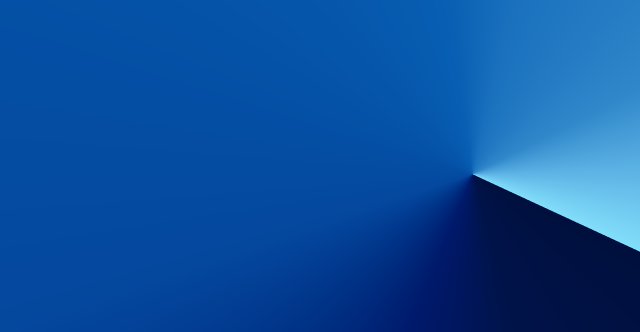
Write a Shadertoy shader that draws this background.

```glsl
// Blue conic gradient swept around an off-centre point, with one sharp light-to-dark seam

const float TAU = 6.2831853;

// Linear blend towards the next colour between two positions on the sweep
vec3 blendTo(vec3 color, vec3 next, float from, float to, float t) {
    return mix(color, next, clamp((t - from) / (to - from), 0.0, 1.0));
}

// Colour of the sweep; t runs counterclockwise from the seam, 0 to 1
vec3 sweepColor(float t) {
    // Cyan wedge on the right
    vec3 color = vec3(0.51, 0.87, 0.98);
    color = blendTo(color, vec3(0.37, 0.71, 0.90), 0.000, 0.069, t);
    color = blendTo(color, vec3(0.19, 0.53, 0.79), 0.069, 0.145, t);
    // Upper blues
    color = blendTo(color, vec3(0.15, 0.49, 0.77), 0.145, 0.200, t);
    color = blendTo(color, vec3(0.10, 0.44, 0.74), 0.200, 0.282, t);
    color = blendTo(color, vec3(0.03, 0.37, 0.70), 0.282, 0.345, t);
    // Broad mid blue on the left
    color = blendTo(color, vec3(0.015, 0.315, 0.65), 0.345, 0.510, t);
    color = blendTo(color, vec3(0.015, 0.28, 0.62), 0.510, 0.619, t);
    // Shadow below
    color = blendTo(color, vec3(0.00, 0.20, 0.53), 0.619, 0.683, t);
    color = blendTo(color, vec3(0.00, 0.10, 0.42), 0.683, 0.758, t);
    color = blendTo(color, vec3(0.00, 0.09, 0.38), 0.758, 0.795, t);
    color = blendTo(color, vec3(0.00, 0.075, 0.29), 0.795, 0.855, t);
    return blendTo(color, vec3(0.00, 0.06, 0.24), 0.855, 1.000, t);
}

void mainImage(out vec4 fragColor, in vec2 fragCoord) {
    vec2 pivot = vec2(0.7385, 0.475) * iResolution.xy;
    vec2 seam = normalize(vec2(201.0, -93.0));
    vec3 color = vec3(0.0);

    // Average a 3 x 3 grid of samples to smooth the seam
    for (int i = 0; i < 9; i++) {
        vec2 offset = (vec2(i % 3, i / 3) - 1.0) / 3.0;
        vec2 p = (fragCoord + offset - pivot) / iResolution.y;
        // Angle measured from the seam direction
        float along = dot(p, seam);
        float across = seam.x * p.y - seam.y * p.x;
        color += sweepColor(fract(atan(across, along + 1e-6) / TAU));
    }
    fragColor = vec4(color / 9.0, 1.0);
}
```
